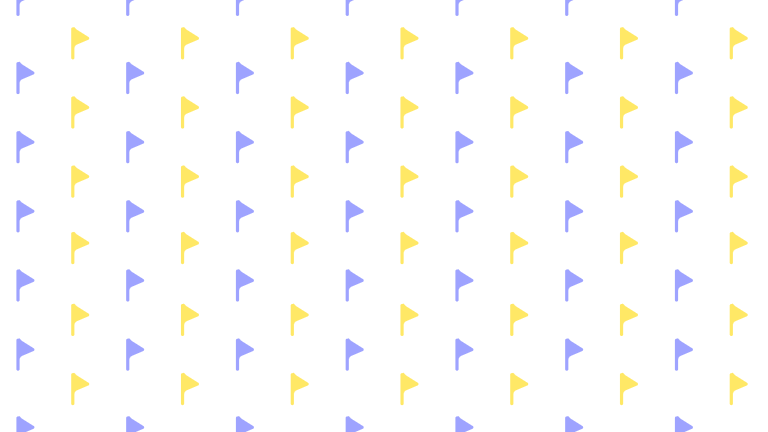
Give the GLSL for this pattern, as a Shadertoy shader.

```glsl
const float CANVAS_HEIGHT = 432.0;            // design units from top to bottom
const vec2 SPACING = vec2(109.75, 69.15);     // between flags of one colour
const vec2 BLUE_START = vec2(16.4, 62.1);
const vec2 YELLOW_START = vec2(71.2, 27.4);
const vec3 PAPER = vec3(1.0);
const vec3 BLUE = vec3(0.62, 0.64, 1.0);
const vec3 YELLOW = vec3(1.0, 0.91, 0.40);

float cross2(vec2 a, vec2 b) {
    return a.x * b.y - a.y * b.x;
}

float segmentDistance(vec2 p, vec2 a, vec2 b) {
    vec2 ab = b - a;
    return length(p - a - ab * clamp(dot(p - a, ab) / dot(ab, ab), 0.0, 1.0));
}

float triangleDistance(vec2 p, vec2 a, vec2 b, vec2 c) {
    float edge = min(segmentDistance(p, a, b),
                 min(segmentDistance(p, b, c), segmentDistance(p, c, a)));
    float inside = min(cross2(b - a, p - a),
                   min(cross2(c - b, p - b), cross2(a - c, p - c)));
    return inside > 0.0 ? -edge : edge;
}

float smoothUnion(float a, float b, float k) {
    float h = max(k - abs(a - b), 0.0) / max(k, 0.001);
    return min(a, b) - 0.25 * h * h * k;
}

// Flag with its top left corner at zero, y pointing down
float flagDistance(vec2 p) {
    float pole = segmentDistance(p, vec2(1.6, 1.6), vec2(1.6, 30.4)) - 1.6;
    float pennant = triangleDistance(p, vec2(1.6, 1.6), vec2(16.4, 10.9),
                                     vec2(1.6, 17.2)) - 1.6;
    // Fillet only on the side facing the pennant
    float fillet = 3.0 * smoothstep(1.6, 3.2, p.x);
    return smoothUnion(pole, pennant, fillet);
}

// Outer rows are pushed away from the five rows in between
float blueShift(float row) {
    return row < 0.0 ? -9.0 : (row > 4.0 ? 8.6 : 0.0);
}

// One row sits slightly high
float yellowShift(float row) {
    return row == 3.0 ? -2.7 : 0.0;
}

vec2 flagCell(vec2 p, vec2 start) {
    return floor((p - start + vec2(40.0, 20.0)) / SPACING);
}

float coverage(float d, float pixel) {
    return clamp(0.5 - d / pixel, 0.0, 1.0);
}

void mainImage(out vec4 fragColor, in vec2 fragCoord) {
    float pixel = CANVAS_HEIGHT / iResolution.y;
    vec2 p = vec2(fragCoord.x, iResolution.y - fragCoord.y) * pixel;

    // Two interleaved grids
    vec2 blueCell = flagCell(p, BLUE_START);
    vec2 blueP = p - BLUE_START - blueCell * SPACING;
    blueP.y -= blueShift(blueCell.y);

    vec2 yellowCell = flagCell(p, YELLOW_START);
    vec2 yellowP = p - YELLOW_START - yellowCell * SPACING;
    yellowP.y -= yellowShift(yellowCell.y);

    vec3 color = mix(PAPER, BLUE, coverage(flagDistance(blueP), pixel));
    color = mix(color, YELLOW, coverage(flagDistance(yellowP), pixel));
    fragColor = vec4(color, 1.0);
}
```
